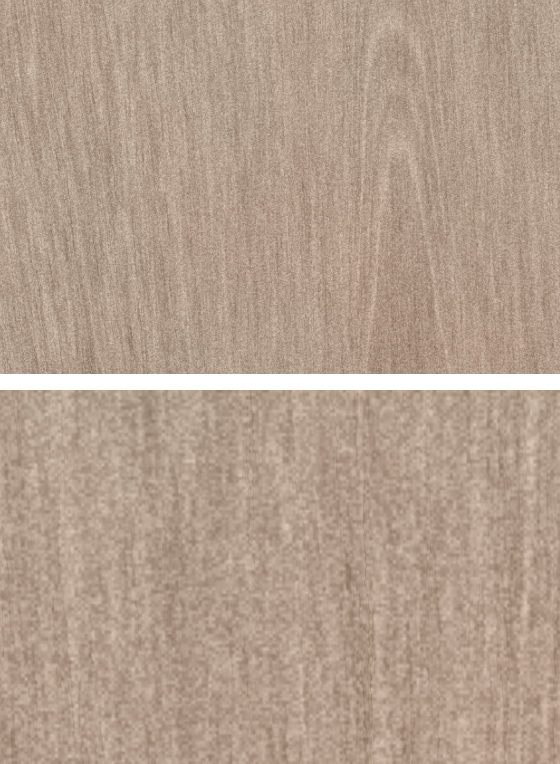
Top, the full canvas; bottom, a detail of the centre.
Give the GLSL for this texture, as a Shadertoy shader.

```glsl
// Pale oak veneer: short leaning fibre streaks, one cathedral figure of nested
// arches, faint rosy patches and a strong fine mineral speckle. Every layer
// adds to a single signed tone that shifts the colour around a mid beige.

const vec3 BEIGE = vec3(0.695, 0.614, 0.546);
const vec3 TONE_STEP = vec3(0.041, 0.043, 0.043);
const vec3 ROSE_SHIFT = vec3(0.007, -0.005, -0.005);
const float TAU = 6.2831853;

// Integer hash of a lattice cell, 0 to 1
float hash(ivec2 cell, int seed) {
    uvec2 q = uvec2(cell) * uvec2(1597u, 3812u) + uint(seed) * 7919u;
    q = (q ^ (q >> 7u)) * 73939u + q.yx * 26171u;
    uint h = (q.x ^ (q.y >> 5u)) * 668265u;
    h = (h ^ (h >> 15u)) * 374761u;
    return float((h ^ (h >> 13u)) & 65535u) / 65535.0;
}

// Smooth value noise, -1 to 1
float noise(vec2 p, int seed) {
    ivec2 i = ivec2(floor(p));
    vec2 f = fract(p);
    f = f * f * (3.0 - 2.0 * f);
    float low = mix(hash(i, seed), hash(i + ivec2(1, 0), seed), f.x);
    float high = mix(hash(i + ivec2(0, 1), seed), hash(i + ivec2(1, 1), seed), f.x);
    return 2.0 * mix(low, high, f.y) - 1.0;
}

// Straightens the fibres, which lean more towards the left edge
vec2 fibreSpace(vec2 p) {
    float lean = 0.04 + 0.10 * (1.0 - smoothstep(0.0, 0.75, p.x));
    float waver = 0.004 * noise(p * vec2(3.0, 4.0), 1);
    waver += 0.0016 * noise(p * vec2(40.0, 26.0), 2);
    waver += 0.0014 * noise(p * 200.0, 3);
    return vec2(p.x + lean * p.y + waver, p.y);
}

// Octaves of streaks, getting finer, shorter and stronger
float streaks(vec2 fibre) {
    float sum = 0.0;
    vec2 scale = vec2(24.0, 2.0);
    for (int i = 0; i < 4; i++) {
        vec2 offset = vec2(0.0, 3.0 * noise(fibre * vec2(scale.x, 0.0) + 0.5, 15 + i));
        sum += (0.30 + 0.20 * float(i)) * noise(fibre * scale + offset, 10 + i);
        scale *= vec2(1.9, 2.1);
    }
    return sum;
}

// Thin dark dashes of open pores
float pores(vec2 fibre) {
    float stagger = 4.0 * noise(vec2(fibre.x * 150.0, 0.5), 21);
    float dash = noise(fibre * vec2(150.0, 14.0) + vec2(0.0, stagger), 20);
    return smoothstep(0.4, 0.75, dash);
}

// Nested arches, pointed low and round high: x is their tone, y their coverage
vec2 cathedral(vec2 p, vec2 fibre) {
    float dx = p.x - (1.09 - 0.04 * p.y) + 0.004 * noise(p * vec2(4.0, 7.0), 30);
    float tip = 0.016;
    float d2 = dx * dx;
    float pointed = (sqrt(d2 + tip * tip) - tip) / 0.165;
    float rounded = 8.0 * d2 + 2000.0 * d2 * d2;
    float rise = mix(pointed, rounded, smoothstep(0.1, 0.9, p.y));
    float ragged = 0.018 * noise(fibre * vec2(110.0, 6.0), 31)
                 + 0.012 * noise(p * vec2(16.0, 5.0), 32);
    float level = p.y + rise + ragged;
    float phase = TAU * (level - 0.62) / 0.16;
    float rings = 0.7 * cos(phase) + 0.5 * cos(0.5 * phase) + 0.4 * cos(2.0 * phase + 0.8);
    float core = smoothstep(0.50, 0.53, level);
    float coverage = 1.0 - smoothstep(0.09, 0.165, abs(dx));
    return vec2(mix(-0.9, rings, core), coverage);
}

// Fine isotropic grain at two sizes, with sparse bright glints
float speckle(vec2 p) {
    float fine = noise(p * 335.0, 40);
    float glint = smoothstep(0.45, 0.9, noise(p * 220.0 + 3.1, 42));
    return 1.5 * fine + 0.8 * noise(p * 190.0 + 7.3, 41) + 0.9 * glint - 0.08;
}

void mainImage(out vec4 fragColor, in vec2 fragCoord) {
    vec2 p = fragCoord / iResolution.y;
    vec2 fibre = fibreSpace(p);
    vec2 arches = cathedral(p, fibre);

    // Broad clouds, lighter in the upper middle
    float clouds = 0.28 * noise(fibre * vec2(5.0, 2.2), 50);
    clouds += 0.25 * (p.y - 0.5);

    // Fibres stand out most on the left and recede inside the arches
    float contrast = mix(1.15, 0.85, smoothstep(0.2, 0.7, p.x));
    contrast *= mix(1.0, 0.8, arches.y);
    float tone = contrast * (streaks(fibre) - 1.1 * pores(fibre) + 0.14);
    tone += clouds + arches.x * arches.y * 0.85 + speckle(p);

    // Rosy patches, strongest low in the middle and right
    float rose = 0.6 * noise(fibre * vec2(6.0, 2.5), 60);
    rose += 0.8 * smoothstep(0.3, 1.0, p.x) * (1.0 - smoothstep(0.1, 0.8, p.y));

    vec3 colour = BEIGE + TONE_STEP * tone + ROSE_SHIFT * rose;
    fragColor = vec4(clamp(colour, 0.0, 1.0), 1.0);
}
```
